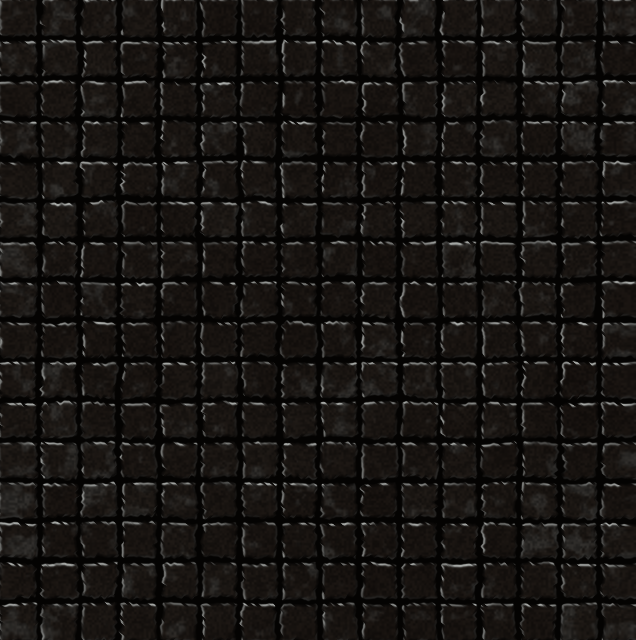
Write a Shadertoy shader that draws this texture.

```glsl
// Dark stone mosaic: a 16 by 16 grid of small tumbled tiles in black grout.
// Each tile is a rounded box with four ragged edges; broken glints run along
// the top and left rims, and layered value noise gives haze, stains and grain.

const vec2  GRID        = vec2(15.90, 15.94);   // cells across and down
const vec2  GRID_SHIFT  = vec2(0.018, 0.035);   // cells cut off at left and top
const float GROUT_HALF  = 0.064;                // all lengths below are in cells
const float CORNER      = 0.08;
const float WANDER      = 0.070;                // slow drift of the joints
const float ROUGH       = 0.085;                // chipping of the tile edges
const float ROUGH_FREQ  = 11.0;
const float EDGE_SOFT   = 0.024;
const float BORDER_PUSH = 0.075;                // hides grout at the outer border
const float GLINT_DEPTH = 0.024;
const float GLINT_WIDTH = 0.036;
const float GLINT_FREQ  = 10.0;
const float TOP_GLINT   = 1.00;
const float LEFT_GLINT  = 0.72;
const float LOW_GLINT   = 0.16;
const float GRAIN       = 0.50;
const float GRAIN_FREQ  = 17.0;
const float RIM_SHADE   = 0.38;                 // brightness of stone at its edge

const vec3 GROUT_COLOR = vec3(0.016, 0.012, 0.007);
const vec3 TILE_DARK   = vec3(0.078, 0.056, 0.044);
const vec3 TILE_COLOR  = vec3(0.124, 0.104, 0.088);
const vec3 HAZE_COLOR  = vec3(0.220, 0.215, 0.205);
const vec3 GLINT_COLOR = vec3(0.640, 0.650, 0.640);

float hash(vec2 p) {
    vec3 q = fract(vec3(p.xyx) * 0.1031);
    q += dot(q, q.yzx + 33.33);
    return fract((q.x + q.y) * q.z);
}

float noise(vec2 p) {
    vec2 i = floor(p), f = fract(p);
    f = f * f * (3.0 - 2.0 * f);
    return mix(mix(hash(i), hash(i + vec2(1, 0)), f.x),
               mix(hash(i + vec2(0, 1)), hash(i + vec2(1, 1)), f.x), f.y);
}

float clouds(vec2 p) {
    return 0.55 * noise(p) + 0.30 * noise(p * 2.1 + 17.0) + 0.15 * noise(p * 4.3 + 41.0);
}

// Inset of one ragged edge; "along" runs with the edge, "id" tells edges apart.
float chip(float along, float id) {
    float fine = noise(vec2(along * ROUGH_FREQ, id * 7.31)) - 0.5;
    float broad = noise(vec2(along * 2.3, id * 3.17 + 90.0)) - 0.5;
    return ROUGH * (fine + 0.5 * broad);
}

// Broken line of light that follows an edge at the given depth inside the tile.
float glint(float depth, float along, float id) {
    float offset = (depth - GLINT_DEPTH) / GLINT_WIDTH;
    float slanted = along * GLINT_FREQ - depth * 12.0;
    float dashes = smoothstep(0.28, 0.68, noise(vec2(slanted, id * 5.7 + 200.0)));
    float strength = mix(0.30, 1.25, noise(vec2(along * 2.0, id * 2.9 + 300.0)));
    return exp(-offset * offset) * dashes * strength;
}

void mainImage(out vec4 fragColor, in vec2 fragCoord) {
    vec2 uv = fragCoord / iResolution.xy;
    uv.y = 1.0 - uv.y;                          // rows count downward
    vec2 grid = uv * GRID + GRID_SHIFT;

    // Drifting joints, with the outermost tiles pushed out to the border
    vec2 drift = vec2(noise(grid * 1.4 + 11.0), noise(grid * 1.4 + 57.0)) - 0.5;
    vec2 nearStart = 1.0 - smoothstep(0.0, 0.4, uv * GRID);
    vec2 nearEnd = 1.0 - smoothstep(0.0, 0.4, (1.0 - uv) * GRID);
    vec2 interior = (1.0 - nearStart) * (1.0 - nearEnd);
    grid += WANDER * drift * interior + BORDER_PUSH * (nearStart - nearEnd);
    vec2 cell = floor(grid), local = fract(grid);

    // Depth inside each of the four edges
    float id = cell.x + cell.y * 19.0;
    float left   = local.x - GROUT_HALF - chip(grid.y, id + 0.1);
    float right  = 1.0 - local.x - GROUT_HALF - chip(grid.y, id + 400.3);
    float top    = local.y - GROUT_HALF - 0.6 * chip(grid.x, id + 800.5);
    float bottom = 1.0 - local.y - GROUT_HALF - chip(grid.x, id + 1200.7);
    vec2 depth = vec2(min(left, right), min(top, bottom));
    float inside = min(min(depth.x, depth.y), CORNER - length(max(CORNER - depth, 0.0)));
    float pixel = GRID.y / iResolution.y;
    float soft = max(EDGE_SOFT, 0.7 * pixel);
    float tileMask = smoothstep(-soft, soft, inside);

    // Stone: tone per tile, broad stains, scattered grey haze and fine grain
    float tone = hash(cell + 3.0);
    float stain = clouds(grid * 2.6 + cell * 5.0);
    float region = noise(grid * 0.55 + 130.0);
    float shade = 0.10 + 0.30 * tone + 0.45 * stain + 0.40 * region;
    vec3 stone = mix(TILE_DARK, TILE_COLOR, clamp(shade, 0.0, 1.0));
    float outer = smoothstep(0.25, 0.50, abs(uv.x - 0.5));
    float hazeField = clouds(grid * 2.8 + 71.0) + 0.22 * (tone - 0.5) + 0.09 * outer;
    stone = mix(stone, HAZE_COLOR, 0.75 * smoothstep(0.58, 0.90, hazeField));
    stone *= 1.0 + GRAIN * (noise(grid * GRAIN_FREQ) - 0.5);
    stone *= mix(RIM_SHADE, 1.0, smoothstep(0.0, 0.12, inside));

    // Light caught by the rims, strongest on top
    float rim = TOP_GLINT * glint(top, grid.x, id + 0.2) * smoothstep(-0.02, 0.04, depth.x);
    rim = max(rim, LEFT_GLINT * glint(left, grid.y, id + 500.4) * smoothstep(-0.02, 0.04, depth.y));
    float low = max(glint(right, grid.y, id + 900.6), glint(bottom, grid.x, id + 1300.8));
    rim = min(max(rim, LOW_GLINT * low), 1.0);

    vec3 color = mix(GROUT_COLOR, stone, tileMask);
    color = mix(color, GLINT_COLOR, rim * smoothstep(-0.035, 0.015, inside));
    fragColor = vec4(color, 1.0);
}
```
